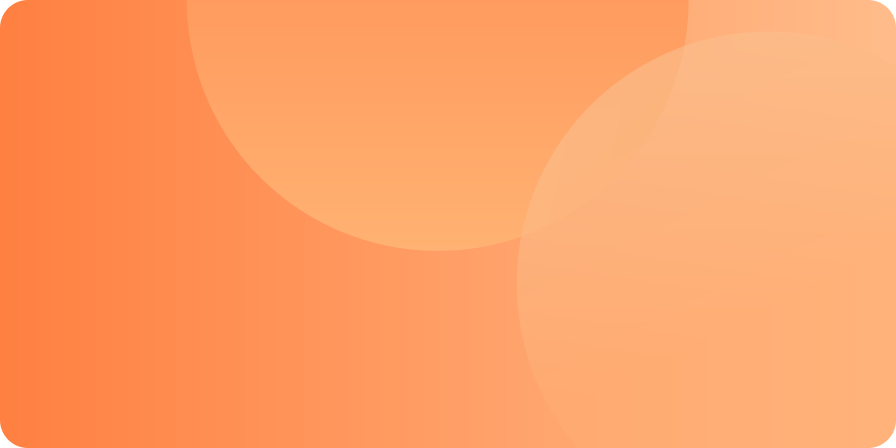
Reproduce this background procedurally as a WebGL 1 fragment shader.

```glsl
precision highp float;

uniform vec2 u_resolution;

// Lengths are in canvas heights
#define CORNER_RADIUS 0.0625
#define UPPER_CENTER vec2(0.977, 1.0)
#define UPPER_RADIUS 0.56
#define LOWER_CENTER vec2(1.716, 0.367)
#define LOWER_RADIUS 0.5625
#define LOWER_OPACITY 0.6
#define LOWER_AXIS vec2(0.447, -0.894)

const vec3 PAPER = vec3(1.0);
const vec3 DEEP_ORANGE = vec3(1.0, 0.502, 0.255);
const vec3 PALE_PEACH = vec3(1.0, 0.738, 0.543);
const vec3 UPPER_TOP = vec3(1.0, 0.608, 0.369);
const vec3 UPPER_BOTTOM = vec3(1.0, 0.698, 0.451);
const vec3 LOWER_LIGHT = vec3(0.98, 0.749, 0.557);
const vec3 LOWER_WARM = vec3(1.0, 0.675, 0.439);

// Antialiased coverage of a signed distance
float coverage(float dist) {
    return clamp(0.5 - dist * u_resolution.y, 0.0, 1.0);
}

float circle(vec2 p, vec2 center, float radius) {
    return length(p - center) - radius;
}

float roundedBox(vec2 p, vec2 halfSize, float radius) {
    vec2 q = abs(p) - halfSize + radius;
    return length(max(q, 0.0)) + min(max(q.x, q.y), 0.0) - radius;
}

void main() {
    vec2 p = gl_FragCoord.xy / u_resolution.y;
    vec2 canvas = vec2(u_resolution.x / u_resolution.y, 1.0);

    // Horizontal base gradient
    vec3 color = mix(DEEP_ORANGE, PALE_PEACH, p.x / canvas.x);

    // Upper disc, warming towards its lower rim
    float fall = clamp((UPPER_CENTER.y - p.y) / UPPER_RADIUS, 0.0, 1.0);
    vec3 upper = mix(UPPER_TOP, UPPER_BOTTOM, fall);
    color = mix(color, upper, coverage(circle(p, UPPER_CENTER, UPPER_RADIUS)));

    // Translucent lower disc, lit from the upper left
    float along = dot(p - LOWER_CENTER, LOWER_AXIS);
    vec3 lower = mix(LOWER_LIGHT, LOWER_WARM, clamp((along + 0.5) / 0.55, 0.0, 1.0));
    float lowerMask = coverage(circle(p, LOWER_CENTER, LOWER_RADIUS));
    color = mix(color, lower, LOWER_OPACITY * lowerMask);

    // Rounded panel corners
    float panel = roundedBox(p - 0.5 * canvas, 0.5 * canvas, CORNER_RADIUS);
    gl_FragColor = vec4(mix(PAPER, color, coverage(panel)), 1.0);
}
```
